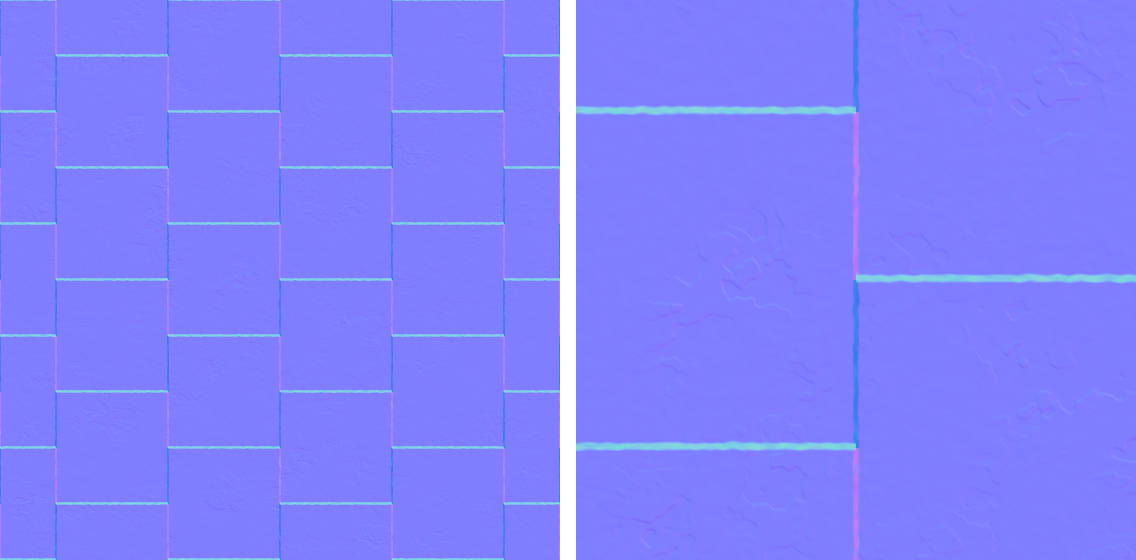
Left: the whole. Right: its middle third, enlarged.
Give the GLSL for this texture map, as a three.js fragment shader.

```glsl
// Tangent-space normal map of square slate shingles, in columns staggered by half a tile.
// Every tile tilts up towards its top edge; the steps to its neighbours give the seams,
// and terraced gradient noise gives the chipped, grainy stone.

#define TILES 5.0          // tiles across and down
#define MARGIN 0.1         // x of the first full column
#define COURSE_WIDTH 0.0027 // half width of horizontal steps
#define SIDE_WIDTH 0.0021  // half width of vertical steps
#define COURSE_SLOPE 0.86
#define SIDE_SLOPE 0.46
#define TILT 0.015         // backward lean of each tile
#define WOBBLE 0.0009      // raggedness of the seams
#define CHIP_HEIGHT 0.00018
#define GRAIN_HEIGHT 0.00010

varying vec2 vUv;

vec2 hash2(vec2 p) {
  vec3 q = fract(vec3(p.xyx) * vec3(0.1031, 0.1030, 0.0973));
  q += dot(q, q.yzx + 33.33);
  return fract((q.xx + q.yz) * q.zy);
}

float corner(vec2 cell, vec2 offset, vec2 f) {
  return dot(hash2(cell + offset) * 2.0 - 1.0, f - offset);
}

// Gradient noise, roughly -0.7 to 0.7
float noise(vec2 p) {
  vec2 i = floor(p), f = fract(p);
  vec2 u = f * f * f * (f * (f * 6.0 - 15.0) + 10.0);
  float low = mix(corner(i, vec2(0, 0), f), corner(i, vec2(1, 0), f), u.x);
  float high = mix(corner(i, vec2(0, 1), f), corner(i, vec2(1, 1), f), u.x);
  return mix(low, high, u.y);
}

// Half-tile shift of every other column
float stagger(float column) {
  return 0.5 * (1.0 - mod(column, 2.0));
}

// Stone height: thin broken layers plus fine grain
float relief(vec2 p) {
  float layers = noise(p * vec2(20.0, 29.0)) + 0.5 * noise(p * vec2(52.0, 70.0))
               + 0.22 * noise(p * 150.0);
  float t = layers * 2.6;
  float terrace = floor(t) + smoothstep(0.86, 1.0, fract(t));
  float worn = smoothstep(-0.2, 0.4, noise(p * 13.0 + 7.0));
  float grain = noise(p * 95.0) + 0.4 * noise(p * 210.0);
  return CHIP_HEIGHT * worn * terrace + GRAIN_HEIGHT * grain;
}

float band(float d, float halfWidth) {
  return 1.0 - smoothstep(0.3 * halfWidth, 1.15 * halfWidth, abs(d));
}

void main() {
  vec2 p = vUv;

  // Tile lookup
  float across = (p.x - MARGIN) * TILES;
  float column = floor(across);
  float up = p.y * TILES + stagger(column);
  vec2 tile = vec2(column, floor(up));

  // Stone surface, different on each tile
  vec2 q = p + hash2(tile + 11.0) * 9.0 + 2.0;
  float e = 0.0008;
  vec2 slope = vec2(relief(q - vec2(e, 0)) - relief(q + vec2(e, 0)),
                    relief(q - vec2(0, e)) - relief(q + vec2(0, e))) / (2.0 * e);
  slope.y -= TILT;

  // Horizontal steps between courses
  vec2 ragged = vec2(noise(p * vec2(130.0, 60.0) + 3.0), noise(p * vec2(60.0, 130.0) + 41.0));
  float dy = (up - floor(up + 0.5)) / TILES - 0.001 + WOBBLE * ragged.x * 1.5;
  float streak = noise(p * vec2(110.0, 330.0) + 5.0);
  float course = band(dy, COURSE_WIDTH);
  slope += course * vec2(0.25 * ragged.y, COURSE_SLOPE * (1.0 + 0.6 * streak));

  // Vertical steps between columns, also along both borders
  float k = floor(across + 0.5);
  float seam = k / TILES + MARGIN;
  if (p.x < 0.5 * MARGIN) { seam = 0.0; k = 1.0; }
  if (p.x > 1.0 - 0.5 * MARGIN) { seam = 1.0; k = 1.0; }
  float dx = p.x - seam + WOBBLE * ragged.y * 1.5;
  float rightHeight = fract(p.y * TILES + stagger(k));
  float facing = rightHeight < 0.5 ? 1.0 : -1.2;
  float chipped = 1.0 + 0.9 * noise(p * vec2(330.0, 120.0) + 17.0);
  float side = band(dx, SIDE_WIDTH) * (1.0 - 0.6 * course);
  slope += side * vec2(SIDE_SLOPE * facing * chipped, 0.25 * ragged.x);

  vec3 normal = normalize(vec3(slope, 1.0));
  gl_FragColor = vec4(normal * 0.5 + 0.5, 1.0);
}
```
